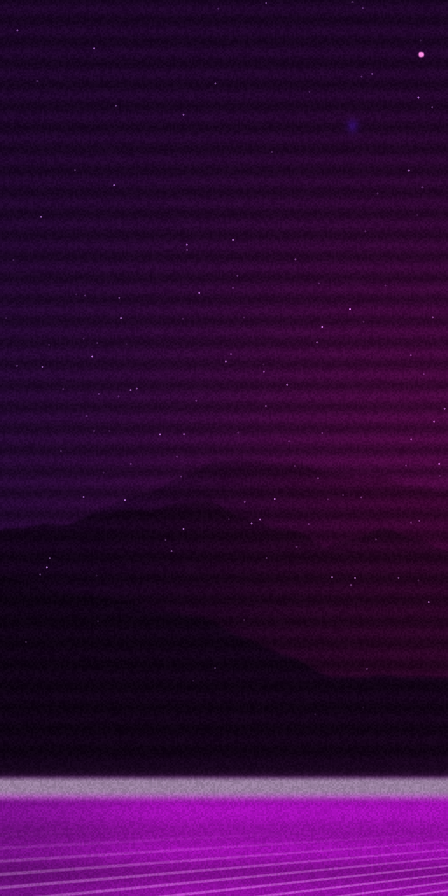
Write a WebGL 2 fragment shader that draws this background.

```glsl
#version 300 es
precision highp float;
// Violet night sky with stars, layered dark hills and a glowing magenta plain.
uniform vec2 u_resolution;
out vec4 fragColor;

float hash(vec2 p) {
  vec3 q = fract(vec3(p.xyx) * 0.1031);
  q += dot(q, q.yzx + 33.33);
  return fract((q.x + q.y) * q.z);
}

// Height of a slope falling away on both sides of its summit
float peak(float x, vec2 summit, float leftSlope, float rightSlope) {
  float d = x - summit.x;
  return summit.y - (sqrt(d * d + 0.0004) - 0.02) * (d < 0.0 ? leftSlope : rightSlope);
}

float rough(float x) {
  return 0.004 * sin(x * 31.0) + 0.003 * sin(x * 67.0 + 1.0);
}

float below(float y, float ridge, float soft) {
  return 1.0 - smoothstep(ridge - soft, ridge + soft, y);
}

// One jittered star in some of the cells
float stars(vec2 p, float density) {
  vec2 cell = floor(p * 40.0);
  float seed = hash(cell + 7.0);
  vec2 offset = 0.15 + 0.7 * vec2(hash(cell + 19.0), hash(cell + 53.0));
  float d = length(fract(p * 40.0) - offset);
  float power = mix(0.2, 0.8, pow(hash(cell + 91.0), 2.0));
  return step(seed, density) * power * (1.0 - smoothstep(0.04, 0.13, d));
}

vec3 sky(vec2 p) {
  vec3 c = mix(vec3(0.135, 0.03, 0.20), vec3(0.115, 0.02, 0.165), smoothstep(0.9, 2.0, p.y));
  vec2 d = (p - vec2(1.0, 0.95)) / vec2(0.65, 0.62);
  return c + vec3(0.145, 0.0, 0.045) * exp(-dot(d, d));
}

vec3 hills(vec3 c, vec2 p) {
  float r = rough(p.x);
  float far = max(peak(p.x, vec2(0.53, 0.98), 0.42, 0.17), 0.81 + 0.1 * p.x) + r;
  float middle = max(peak(p.x, vec2(0.44, 0.88), 0.16, 0.36),
                     peak(p.x, vec2(0.86, 0.815), 0.28, 0.33)) + r;
  float near = max(0.49, min(0.71 - 0.2 * p.x, 0.62 - 0.45 * (p.x - 0.45))) + 0.5 * r;
  float warm = smoothstep(0.1, 1.0, p.x);
  c = mix(c, mix(vec3(0.12, 0.02, 0.165), vec3(0.225, 0.02, 0.19), warm), below(p.y, far, 0.008));
  vec3 slope = mix(vec3(0.085, 0.012, 0.115), vec3(0.17, 0.018, 0.15), warm);
  c = mix(c, slope, below(p.y, middle, 0.006));
  vec3 foot = mix(vec3(0.065, 0.01, 0.09), vec3(0.085, 0.012, 0.105), p.x);
  return mix(c, foot, below(p.y, near, 0.008));
}

vec3 plain(vec2 p) {
  vec3 c = mix(vec3(0.50, 0.06, 0.58), vec3(0.65, 0.06, 0.73), smoothstep(0.0, 0.45, p.x));
  c *= 0.93 + 0.07 * sin(p.y * 70.0 + 1.0);
  // Rays that meet far to the right, on the horizon
  float ray = (0.24 - p.y) / (2.6 - p.x) * 88.0;
  float line = 1.0 - smoothstep(0.04, 0.2, abs(fract(ray) - 0.5));
  float fade = 1.0 - smoothstep(0.03, 0.16, p.y);
  c *= 1.0 - 0.12 * fade;
  return c + vec3(0.16, 0.22, 0.15) * line * fade;
}

void main() {
  vec2 p = gl_FragCoord.xy / u_resolution * vec2(1.0, 2.0);
  vec3 c = hills(sky(p), p);

  // Stars gather at the left and low on the right
  float cluster = exp(-pow((p.y - 1.08) / 0.33, 2.0));
  float density = 0.025 + 0.07 * cluster + 0.02 * smoothstep(1.7, 2.0, p.y);
  float open = smoothstep(0.48, 0.75, p.y + 0.25 * p.x);
  c += vec3(0.72, 0.56, 0.82) * stars(p, density) * open;
  c += vec3(0.9, 0.55, 0.75) * (1.0 - smoothstep(0.003, 0.009, length(p - vec2(0.94, 1.878))));
  c += vec3(0.1, 0.04, 0.3) * exp(-pow(length(p - vec2(0.787, 1.718)) / 0.013, 2.0));

  // Broad dim bands across the dark half
  c *= 0.92 + 0.16 * sin(p.y * 131.0);

  // Pale horizon strip melting into the plain
  vec3 strip = mix(vec3(0.67, 0.36, 0.72), vec3(0.60, 0.50, 0.63), smoothstep(0.217, 0.238, p.y));
  vec3 ground = mix(plain(p), strip, smoothstep(0.205, 0.227, p.y));
  c += vec3(0.16, 0.06, 0.18) * exp(-max(p.y - 0.265, 0.0) / 0.012);
  c = mix(c, ground, below(p.y, 0.263, 0.009));

  // Film grain
  float grain = hash(floor(p * 256.0)) - 0.5;
  c += grain * (0.025 + 0.12 * c);
  fragColor = vec4(clamp(c, 0.0, 1.0), 1.0);
}
```
